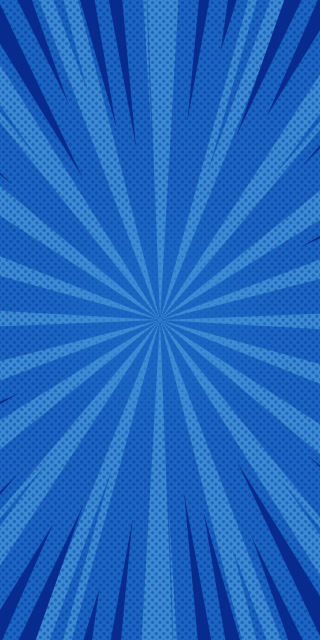
Give the GLSL for this background, as a Shadertoy shader.

```glsl
// Comic sunburst: twenty pale rays fan out from the centre over mid blue,
// with tapered spikes entering from the rim and a halftone dot screen on top.
// Polar repetition makes the rays; a half-turn symmetry repeats the spikes.

const float TAU = 6.283185;
const float RAY_COUNT = 20.0;
const float RAY_TILT = -0.009;
const float DOT_PITCH = 0.0165;

const vec3 BASE_BLUE = vec3(0.10, 0.40, 0.76);
const vec3 RAY_BLUE = vec3(0.23, 0.55, 0.83);
const vec3 NAVY = vec3(0.03, 0.17, 0.56);

// Each spike: angle from vertical, tip radius, taper slope
const vec3 DARK_SPIKES[11] = vec3[11](
    vec3(-0.138, 0.55, 0.045), vec3(-0.223, 0.62, 0.055),
    vec3(0.137, 0.63, 0.042), vec3(0.222, 0.86, 0.080),
    vec3(0.393, 0.63, 0.055), vec3(0.483, 0.72, 0.070),
    vec3(-0.498, 0.51, 0.055), vec3(-0.400, 0.74, 0.060),
    vec3(1.093, 0.50, 0.060), vec3(-0.830, 0.63, 0.050),
    vec3(0.746, 0.66, 0.050));
const vec3 SPLIT_SPIKES[4] = vec3[4](
    vec3(0.313, 0.49, 0.035), vec3(-0.307, 0.75, 0.050),
    vec3(-0.648, 0.63, 0.035), vec3(0.670, 0.58, 0.035));
const vec3 PALE_SPIKE = vec3(-0.047, 0.62, 0.014);

// Antialiased coverage of a signed distance
float fill(float dist, float pixel) {
    return 1.0 - smoothstep(-0.7 * pixel, 0.7 * pixel, dist);
}

// Evenly spaced rays, slightly wider along the diagonals
float rays(vec2 p, float count, float tilt, float pixel) {
    float angle = atan(p.y, p.x) - tilt;
    float sector = TAU / count;
    float offset = abs(mod(angle + 0.5 * sector, sector) - 0.5 * sector);
    float halfWidth = 0.047 + 0.014 * abs(sin(2.0 * angle));
    return fill(length(p) * (offset - halfWidth), pixel);
}

// Radial wedge that widens outward from its tip
float spike(vec2 p, vec3 shape, float pixel) {
    vec2 axis = vec2(sin(shape.x), cos(shape.x));
    float along = dot(p, axis) - shape.y;
    float across = abs(p.x * axis.y - p.y * axis.x);
    return fill(across - shape.z * along, pixel) * step(0.0, along);
}

// Diagonal halftone screen; the radius is a fraction of one cell
float halftone(vec2 p, float pitch, float radius, float pixel) {
    vec2 grid = vec2(p.x + p.y, p.y - p.x) * 0.70711 / pitch;
    return fill((length(fract(grid) - 0.5) - radius) * pitch, pixel);
}

void mainImage(out vec4 fragColor, in vec2 fragCoord) {
    // Half the canvas height is one unit
    float pixel = 2.0 / iResolution.y;
    vec2 p = (fragCoord - 0.5 * iResolution.xy) * pixel;
    vec2 folded = p.y < 0.0 ? -p : p;

    // Rays and the thin pale spike beside the upright one
    float pale = rays(p, RAY_COUNT, RAY_TILT, pixel);
    pale = max(pale, spike(folded, PALE_SPIKE, pixel));

    // Mid-blue spikes split some rays
    for (int i = 0; i < 4; i++) {
        pale *= 1.0 - spike(folded, SPLIT_SPIKES[i], pixel);
    }

    // Navy spikes from the rim
    float dark = 0.0;
    for (int i = 0; i < 11; i++) {
        dark = max(dark, spike(folded, DARK_SPIKES[i], pixel));
    }

    vec3 color = mix(BASE_BLUE, RAY_BLUE, pale);
    color = mix(color, NAVY, dark);

    // Halftone dots grow and strengthen away from the centre
    float spread = smoothstep(0.03, 0.45, length(p));
    float dots = halftone(p, DOT_PITCH, mix(0.18, 0.31, spread), pixel);
    color = mix(color, NAVY, dots * mix(0.15, 0.42, spread));

    fragColor = vec4(color, 1.0);
}
```
